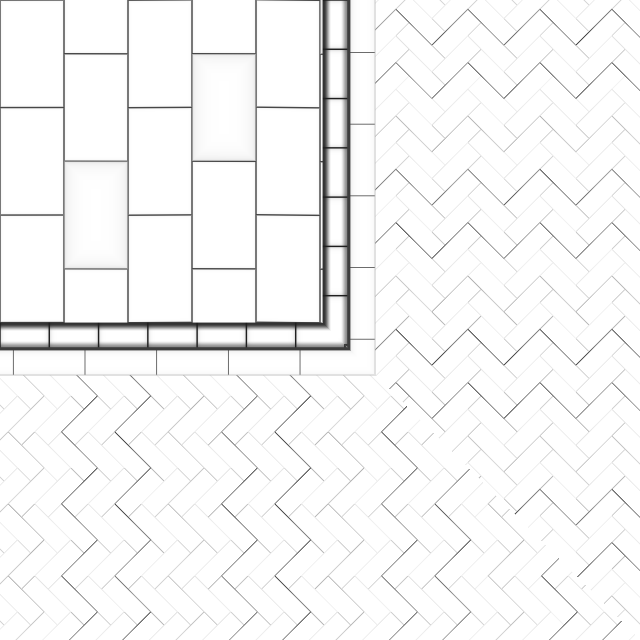
Reproduce this pattern procedurally as a WebGL 1 fragment shader.

```glsl
precision highp float;

// Paving plan: staggered slabs in the upper left, a rounded kerb, a flat border
// and two herringbone fields meeting on the diagonal. Square frames come from
// max(x, y); the herringbone is a stack of zigzags cut by short brick ends.

uniform vec2 u_resolution;

// Frame edges, measured from the upper left corner
const float SLAB_EDGE = 0.504;
const float KERB_LIP = 0.5425;
const float KERB_EDGE = 0.5475;
const float BORDER_EDGE = 0.586;

const vec2 SLAB_SIZE = vec2(0.1, 0.168);
const float KERB_LENGTH = 0.077;
const float BORDER_LENGTH = 0.112;
const vec2 BORDER_START = vec2(0.0208, 0.082);

// Herringbone: distance between peaks, between rows, and one peak's place
const float ZIG_PERIOD = 0.1125;
const float ROW_STEP = 0.041667;
const vec2 ZIG_PEAK = vec2(0.6185, 0.0977);

const float HAIRLINE = 0.0006;
const float JOINT = 0.0011;
const float DARK = 0.2;

float pixel;

float hash(vec2 p) {
    return fract(sin(dot(p, vec2(41.3, 289.1))) * 4375.5);
}

// Share of one pixel covered by a line of the given half width
float stroke(float d, float halfWidth) {
    float h = 0.5 * pixel;
    return clamp((min(d + h, halfWidth) - max(d - h, -halfWidth)) / pixel, 0.0, 1.0);
}

// Antialiased step past an edge
float past(float edge, float v) {
    return clamp((v - edge) / pixel + 0.5, 0.0, 1.0);
}

// Soft shadow that fades away on both sides of a line
float shadow(float d, float reach) {
    return exp(-min(abs(d) / reach, 20.0));
}

// Signed distance to the nearest multiple of a step
float toJoint(float v, float size) {
    return (fract(v / size + 0.5) - 0.5) * size;
}

float slabs(vec2 p) {
    float column = floor(p.x / SLAB_SIZE.x);
    float odd = mod(column, 2.0);
    float across = fract(p.x / SLAB_SIZE.x) - 0.5;
    float tilt = (hash(vec2(column, 3.0)) - 0.5) * 0.004 * across;
    float y = p.y + odd * 0.5 * SLAB_SIZE.y + tilt;
    float row = floor(y / SLAB_SIZE.y);

    float dx = toJoint(p.x, SLAB_SIZE.x);
    float dy = toJoint(y, SLAB_SIZE.y);
    float inset = min(abs(dx), abs(dy));

    // A few slabs lie lower and gather a wide soft shadow
    float sunken = odd * (1.0 - step(0.5, mod(column + 2.0 * row, 5.0)));
    float shade = 1.0 - 0.12 * shadow(inset, 0.0015);
    shade -= sunken * 0.07 * shadow(inset, 0.012);
    float line = max(stroke(dx, JOINT), stroke(dy, JOINT));
    return mix(shade, 0.28, line * (1.0 - 0.4 * sunken));
}

float kerb(float m, float along) {
    float shade = mix(DARK, 1.0, smoothstep(0.506, 0.518, m));
    shade *= mix(1.0, 0.55, smoothstep(0.532, KERB_LIP, m));
    float d = toJoint(along, KERB_LENGTH);
    shade *= 1.0 - 0.2 * shadow(d, 0.0025);
    shade = mix(shade, 0.12, stroke(d, JOINT));
    return mix(shade, 0.24, past(KERB_LIP, m));
}

float border(float m, float along, float start) {
    float shade = 1.0 - 0.08 * shadow(m - KERB_EDGE, 0.004);
    shade -= 0.04 * shadow(BORDER_EDGE - m, 0.004);
    float line = stroke(toJoint(along - start, BORDER_LENGTH), HAIRLINE);
    return mix(shade, 0.25, line * step(along, KERB_EDGE));
}

float herringbone(vec2 p) {
    float u = mod(p.x - ZIG_PEAK.x, ZIG_PERIOD);
    float halfPeriod = 0.5 * ZIG_PERIOD;
    float zig = halfPeriod - abs(u - halfPeriod);
    float row = (p.y - ZIG_PEAK.y - zig) / ROW_STEP;

    // Long joints: strength repeats every six rows and fades along each leg
    float k = floor(row + 0.5);
    float phase = floor(mod(k + 0.5, 6.0));
    float strength = mod(phase, 2.0) > 0.5 ? 0.15 : (phase == 2.0 ? 0.4 : 0.95);
    float leg = (p.x - ZIG_PEAK.x) / halfPeriod;
    strength *= 0.65 + 0.35 * hash(vec2(floor(leg), k));
    strength *= mix(1.0, 0.7, smoothstep(0.3, 0.6, fract(leg)));
    float ink = strength * stroke((row - k) * ROW_STEP * 0.7071, HAIRLINE);

    // Brick ends: one slanted cut at each peak and valley of the strip
    float f = fract(row) * ROW_STEP;
    float cut = u < halfPeriod ? 2.0 * u + f - ROW_STEP : f - 2.0 * (u - halfPeriod);
    float cutInk = 0.06 + 0.3 * hash(vec2(floor(row), step(halfPeriod, u)));
    return 1.0 - max(ink, cutInk * stroke(cut * 0.7071, HAIRLINE));
}

void main() {
    pixel = 1.0 / min(u_resolution.x, u_resolution.y);
    vec2 p = gl_FragCoord.xy / u_resolution;
    p.y = 1.0 - p.y;
    float m = max(p.x, p.y);
    bool rightSide = p.x > p.y;
    float along = min(p.x, p.y);
    float start = rightSide ? BORDER_START.y : BORDER_START.x;

    // The lower field is the right one turned by a quarter
    float shade = herringbone(rightSide ? p : vec2(p.y, 1.0 - p.x));
    shade = mix(border(m, along, start), shade, past(BORDER_EDGE, m));
    shade = mix(shade, 0.72, stroke(m - BORDER_EDGE, HAIRLINE));
    shade = mix(kerb(m, along), shade, past(KERB_EDGE, m));
    shade = mix(slabs(p), shade, past(SLAB_EDGE, m));
    gl_FragColor = vec4(vec3(clamp(shade, 0.0, 1.0)), 1.0);
}
```
